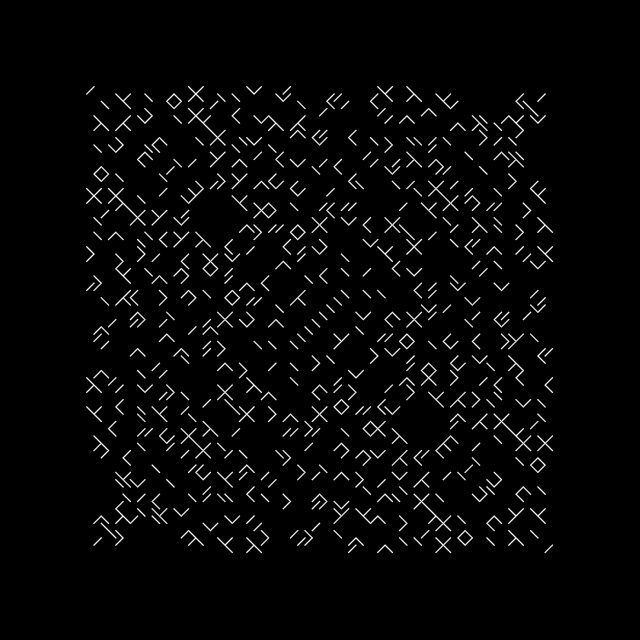
A three.js fragment shader for this pattern:

```glsl
// Draws a black field with a square grid of short white diagonal dashes.
// Cells are folded over both diagonals, then small random clusters of
// dashes form chevrons, diamonds, tees and parallel strokes.

varying vec2 vUv;

const float CELLS = 64.0;           // cells along each side of the grid
const float PITCH = 0.01137;        // cell size in canvas units
const vec2 GRID_ORIGIN = vec2(0.1355, 0.1368);
const float STROKE = 0.0019;        // dash width in canvas units
const float SOFTNESS = 0.0017;      // width of the smoothed edge
const float BLOCK = 3.0;            // cells along a cluster block
const vec3 BACKGROUND = vec3(0.0);
const vec3 INK = vec3(0.98);

float hash(vec2 p, float seed) {
  vec3 q = fract(vec3(p.xyx + seed * 7.13) * vec3(0.1031, 0.1030, 0.0973));
  q += dot(q, q.yzx + 33.33);
  return fract((q.x + q.y) * q.z);
}

float segmentDistance(vec2 p, vec2 a, vec2 b) {
  vec2 ap = p - a;
  vec2 ab = b - a;
  return length(ap - ab * clamp(dot(ap, ab) / dot(ab, ab), 0.0, 1.0));
}

// Mirrors a cell across both grid diagonals; slopes are unchanged
vec2 foldCell(vec2 cell, float count) {
  if (cell.x + cell.y > count - 1.0) cell = count - 1.0 - cell.yx;
  return cell.x < cell.y ? cell.yx : cell;
}

// Slope of the dash in a cell: 1 rising, -1 falling, 0 empty
float dashSlope(vec2 cell, float blockSize) {
  vec2 block = floor(cell / blockSize);
  vec2 corner = floor(2.0 * vec2(hash(block, 1.0), hash(block, 2.0)));
  vec2 local = cell - block * blockSize - corner;
  bool inCluster = all(greaterThanEqual(local, vec2(0.0)))
                && all(lessThan(local, vec2(2.0)));
  float fill = mix(0.28, 0.68, hash(block, 3.0));
  if (!inCluster || hash(cell, 4.0) > fill) return 0.0;

  // Diamond or cross arrangement, with a few dashes flipped
  float slope = mod(local.x + local.y, 2.0) < 0.5 ? -1.0 : 1.0;
  if (hash(block, 5.0) > 0.58) slope = -slope;
  if (hash(cell, 6.0) > 0.84) slope = -slope;
  return slope;
}

// Distance in cell units to the nearest dash in the surrounding cells
float dashDistance(vec2 p, float count, float blockSize) {
  float nearest = 10.0;
  vec2 home = floor(p);
  for (int j = -1; j <= 1; j++) {
    for (int i = -1; i <= 1; i++) {
      vec2 cell = home + vec2(float(i), float(j));
      bool inside = all(greaterThanEqual(cell, vec2(0.0)))
                 && all(lessThan(cell, vec2(count)));
      if (!inside) continue;
      float slope = dashSlope(foldCell(cell, count), blockSize);
      if (slope == 0.0) continue;
      vec2 reach = 0.5 * vec2(1.0, slope);
      vec2 center = cell + 0.5;
      nearest = min(nearest, segmentDistance(p, center - reach, center + reach));
    }
  }
  return nearest;
}

void main() {
  vec2 gridPoint = (vUv - GRID_ORIGIN) / PITCH;
  float edge = dashDistance(gridPoint, CELLS, BLOCK) * PITCH - 0.5 * STROKE;
  float coverage = clamp(0.5 - edge / SOFTNESS, 0.0, 1.0);
  gl_FragColor = vec4(mix(BACKGROUND, INK, coverage), 1.0);
}
```
